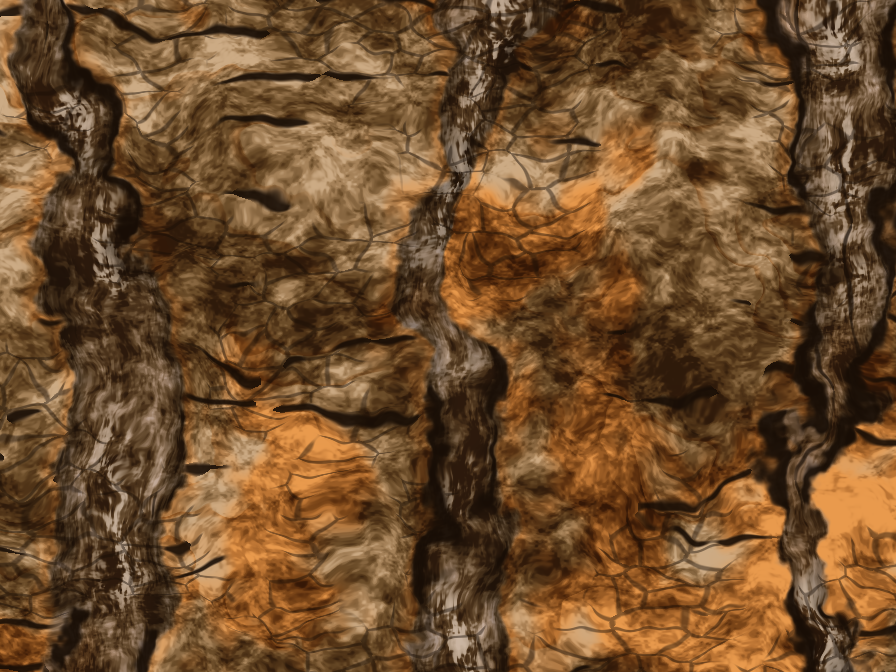
A WebGL 1 fragment shader for this texture:

```glsl
precision highp float;
// Weathered tree bark: tan and rust plates parted by upright grey furrows.
// Layered sines steer the furrows, cellular noise splits the cracks, and
// summed value noise sets a tone that is coloured through a ramp of browns.
uniform vec2 u_resolution;

const vec3 PIT    = vec3(0.09, 0.05, 0.02);
const vec3 DARK   = vec3(0.18, 0.10, 0.04);
const vec3 UMBER  = vec3(0.31, 0.20, 0.09);
const vec3 BROWN  = vec3(0.42, 0.30, 0.16);
const vec3 OCHRE  = vec3(0.53, 0.40, 0.25);
const vec3 TAN    = vec3(0.65, 0.51, 0.35);
const vec3 CREAM  = vec3(0.80, 0.67, 0.52);
const vec3 LICHEN = vec3(0.80, 0.72, 0.64);
const vec3 RUST_TINT = vec3(1.14, 0.90, 0.58);
const vec3 GREY_TINT = vec3(0.95, 0.99, 1.16);
const float FURROW_GAP = 0.55;    // distance between furrow centres
const float FURROW_START = 0.14;  // centre of the first furrow
const float FURROW_HALF = 0.062;  // mean half width of a furrow
const vec2 PLATE_CELLS = vec2(4.5, 10.0);
const vec2 FURROW_CELLS = vec2(15.0, 5.0);
const vec2 FINE_CELLS = vec2(15.0, 27.0);

float hash(vec2 p) {
  vec3 q = fract(p.xyx * 0.1031);
  q += dot(q, q.yzx + 33.33);
  return fract((q.x + q.y) * q.z);
}

float valueNoise(vec2 p) {
  vec2 i = floor(p), f = fract(p);
  f = f * f * (3.0 - 2.0 * f);
  return mix(mix(hash(i), hash(i + vec2(1, 0)), f.x),
             mix(hash(i + vec2(0, 1)), hash(i + vec2(1, 1)), f.x), f.y);
}

// Four octaves, scaled to mean 0 and standard deviation near 1.
float layers(vec2 p, float gain) {
  float sum = 0.0, power = 0.0, amp = 1.0;
  for (int i = 0; i < 4; i++) {
    sum += amp * (valueNoise(p) - 0.5);
    power += amp * amp;
    amp *= gain;
    p = p * 2.03 + vec2(17.3, 9.1);
  }
  return sum / (0.215 * sqrt(power));
}

// Cell borders: x is the distance to the border, y how level it runs.
vec2 cellBorder(vec2 p) {
  vec2 base = floor(p), near = vec2(9.0), second = vec2(9.0);
  for (int j = -1; j <= 1; j++) {
    for (int i = -1; i <= 1; i++) {
      vec2 cell = base + vec2(i, j);
      vec2 r = cell + vec2(hash(cell), hash(cell + 57.7)) - p;
      if (dot(r, r) < dot(near, near)) { second = near; near = r; }
      else if (dot(r, r) < dot(second, second)) second = r;
    }
  }
  vec2 across = normalize(second - near);
  return vec2(dot(0.5 * (near + second), across), abs(across.y));
}

float crackLine(float dist, float opening) {
  return (1.0 - smoothstep(opening * 0.4, opening + 0.025, dist))
       * smoothstep(0.0, 0.03, opening);
}

// Nearest furrow: x is the distance outside its edge, y the offset from its centre.
vec2 furrow(vec2 p) {
  vec2 best = vec2(9.0);
  for (int i = -1; i <= 4; i++) {
    float k = float(i);
    float wander = 0.045 * sin(4.6 * p.y + 2.3 * k) + 0.02 * sin(11.0 * p.y + 4.1 * k);
    float offset = p.x - FURROW_START - FURROW_GAP * k - wander;
    float halfWidth = FURROW_HALF + 0.025 * sin(3.4 * p.y + 1.7 * k + 1.0);
    float edge = abs(offset) - halfWidth;
    if (edge < best.x) best = vec2(edge, offset);
  }
  return best;
}

vec3 barkRamp(float u) {
  vec3 c = mix(DARK, UMBER, smoothstep(0.03, 0.19, u));
  c = mix(c, BROWN, smoothstep(0.19, 0.45, u));
  c = mix(c, OCHRE, smoothstep(0.45, 0.68, u));
  c = mix(c, TAN, smoothstep(0.68, 0.85, u));
  return mix(c, CREAM, smoothstep(0.85, 0.98, u));
}

void main() {
  vec2 p = gl_FragCoord.xy / u_resolution.y;
  vec2 warp = vec2(layers(p * 5.0 + 3.0, 0.55), layers(p * 5.0 + 41.0, 0.55));
  vec2 bent = p + 0.014 * warp;

  // Plates and furrows
  vec2 trench = furrow(p + vec2(0.022, 0.012) * warp);
  float edge = trench.x + 0.012 * layers(p * 13.0 + 7.0, 0.5);
  float plate = smoothstep(-0.008, 0.008, edge);

  // Surface tones
  float broad = layers(p * vec2(3.2, 4.2) + 23.0, 0.6);
  float stain = layers(bent * vec2(9.0, 13.0) + 61.0, 0.75);
  float grain = layers(bent * vec2(25.0, 34.0), 0.9);
  float fibre = layers(bent * vec2(48.0, 15.0) + 5.0, 0.85);
  vec2 lightStep = vec2(-0.003, 0.004);
  float relief = stain - layers((bent + lightStep) * vec2(9.0, 13.0) + 61.0, 0.75);

  // Flaked layers with shadowed lips
  float flake = fract(0.9 * layers(bent * vec2(4.0, 5.5) + 83.0, 0.45));
  float lip = (1.0 - smoothstep(0.0, 0.2, flake)) + smoothstep(0.95, 1.0, flake);
  lip *= smoothstep(-0.5, 1.0, warp.x) * plate;

  float plateTone = 0.36 + 0.55 * broad + 0.42 * stain + 0.48 * grain - 0.6 * lip;
  float furrowTone = -0.42 + 0.35 * stain + 0.55 * fibre + 0.38 * grain;
  float tone = mix(furrowTone, plateTone, plate) + 0.35 * relief;
  vec3 color = barkRamp(1.0 / (1.0 + exp(-1.7 * tone)));

  // Rust on rims, lips and patches; grey in furrows
  float rim = plate * (1.0 - smoothstep(0.008, 0.04, edge));
  float patches = smoothstep(0.1, 1.4, layers(bent * 4.5 + 101.0, 0.6));
  float rust = clamp(0.55 * rim + 0.4 * lip + patches, 0.0, 1.0) * mix(0.25, 1.0, plate);
  color *= mix(vec3(1.0), RUST_TINT, rust) * mix(GREY_TINT, vec3(1.0), plate);

  // Pale flecks strung along the furrow floor
  float strand = exp(-pow(trench.y / 0.04, 2.0)) * smoothstep(-0.8, 0.9, warp.y);
  float flecks = smoothstep(0.1, 1.3, fibre * 0.7 + grain * 0.6 + 0.5 * strand);
  color = mix(color, LICHEN, 0.8 * flecks * strand * (1.0 - plate));

  // Cracks: level on plates, upright in furrows, faint fine ones everywhere
  float gape = smoothstep(0.0, 1.8, layers(p * 5.0 + 131.0, 0.5));
  vec2 level = cellBorder(bent * PLATE_CELLS);
  vec2 upright = cellBorder(bent * FURROW_CELLS + 19.0);
  vec2 fine = cellBorder((bent + 0.004 * warp.yx) * FINE_CELLS + 37.0);
  float cracks = crackLine(level.x, 0.10 * gape * smoothstep(0.6, 0.9, level.y)) * plate;
  cracks = max(cracks, 0.8 * crackLine(upright.x, 0.11 * gape * (1.0 - upright.y)) * (1.0 - plate));
  cracks = max(cracks, 0.5 * crackLine(fine.x, 0.07 * smoothstep(0.1, 1.2, warp.y)));

  // Deep gaps where plates lift from the furrow
  float gap = 0.022 * smoothstep(-0.1, 1.5, layers(p * vec2(6.0, 4.0) + 151.0, 0.6));
  float deep = (1.0 - smoothstep(gap * 0.3, gap + 0.003, abs(edge + 0.007))) * smoothstep(0.0, 0.006, gap);
  float shade = 0.3 * smoothstep(-0.045, -0.004, edge) * (1.0 - plate);
  color *= 1.0 - shade;
  color = mix(color, PIT, 0.9 * max(cracks, deep));

  gl_FragColor = vec4(color, 1.0);
}
```
